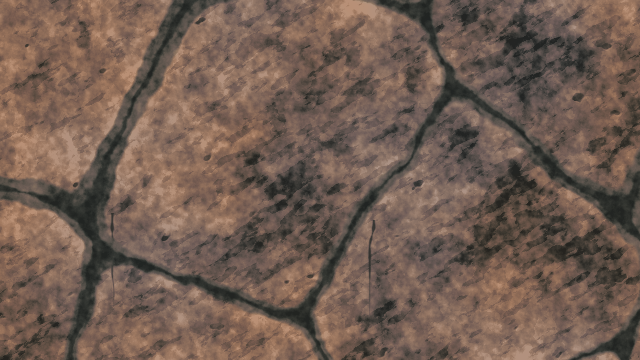
Reproduce this texture procedurally as a WebGL 2 fragment shader.

```glsl
#version 300 es
precision highp float;

uniform vec2 u_resolution;
out vec4 fragColor;

const vec2 STONE_SIZE = vec2(0.86, 0.60);
const float STONE_ANGLE = 0.52;
const float STONE_JITTER = 0.5;
const float CORNER_SHARPNESS = 42.0;
const float JOINT_WIDTH = 0.021;
const float PIT_SPACING = 0.12;
const float PIT_CHANCE = 0.28;
const vec2 CRACK_SPACING = vec2(0.74, 0.62);
const float TONE_STEP = 0.72;
const vec3 TONES[7] = vec3[7](
    vec3(0.14, 0.14, 0.13), vec3(0.23, 0.22, 0.20), vec3(0.36, 0.31, 0.28),
    vec3(0.45, 0.36, 0.33), vec3(0.53, 0.42, 0.36), vec3(0.61, 0.48, 0.40),
    vec3(0.70, 0.57, 0.49));

vec2 hash2(vec2 p) {
    vec3 q = fract(p.xyx * vec3(0.1031, 0.1030, 0.0973));
    q += dot(q, q.yzx + 33.33);
    return fract((q.xx + q.yz) * q.zy);
}

mat2 rotation(float a) {
    return mat2(cos(a), -sin(a), sin(a), cos(a));
}

float noise(vec2 p) {
    vec2 i = floor(p), f = fract(p);
    f = f * f * (3.0 - 2.0 * f);
    float low = mix(hash2(i).x, hash2(i + vec2(1, 0)).x, f.x);
    float high = mix(hash2(i + vec2(0, 1)).x, hash2(i + vec2(1, 1)).x, f.x);
    return mix(low, high, f.y);
}

// Layered noise, scaled to zero mean and roughly unit deviation
float fbm(vec2 p) {
    float sum = 0.0, amp = 0.5;
    for (int i = 0; i < 5; i++) {
        sum += amp * (noise(p) - 0.5);
        p = rotation(0.6) * p * 2.03 + 17.3;
        amp *= 0.5;
    }
    return sum / 0.115;
}

vec2 stoneSite(vec2 cell) {
    float stagger = 0.5 * mod(cell.y, 2.0);
    vec2 jitter = (hash2(cell + 41.0) - 0.5) * STONE_JITTER;
    return (cell + 0.5 + vec2(stagger, 0.0) + jitter) * STONE_SIZE;
}

// x: rounded distance to the stone's border, y: stone hash, zw: border normal
vec4 stones(vec2 p) {
    vec2 base = floor(p / STONE_SIZE), home = base, site = p;
    float nearest = 1e3;
    for (int k = 0; k < 25; k++) {
        vec2 cell = base + vec2(k % 5 - 2, k / 5 - 2);
        vec2 s = stoneSite(cell);
        float d = distance(p, s);
        if (d < nearest) { nearest = d; home = cell; site = s; }
    }
    float sum = 0.0, border = 1e3;
    vec2 normal = vec2(0, 1);
    for (int k = 0; k < 25; k++) {
        vec2 s = stoneSite(base + vec2(k % 5 - 2, k / 5 - 2));
        vec2 gap = s - site;
        if (dot(gap, gap) < 1e-5) continue;
        float d = dot(0.5 * (s + site) - p, normalize(gap));
        sum += exp(-CORNER_SHARPNESS * d);
        if (d < border) { border = d; normal = normalize(gap); }
    }
    return vec4(-log(sum) / CORNER_SHARPNESS, hash2(home + 7.0).y, normal);
}

// Scattered chipped hollows
float pits(vec2 p, float px) {
    vec2 base = floor(p / PIT_SPACING);
    float cover = 0.0;
    for (int k = 0; k < 9; k++) {
        vec2 cell = base + vec2(k % 3 - 1, k / 3 - 1);
        vec2 h = hash2(cell + 91.0), r = hash2(cell + 153.0);
        if (r.x > PIT_CHANCE) continue;
        vec2 q = rotation(0.9 * h.x) * (p - (cell + h) * PIT_SPACING);
        float radius = mix(0.005, 0.017, r.y * r.y);
        float d = length(q * vec2(0.75, 1.4)) - radius * (0.4 + noise(p * 95.0));
        cover = max(cover, smoothstep(px, -px, d));
    }
    return cover;
}

// Thin upright cracks tapering downwards
float cracks(vec2 p, float px) {
    vec2 cell = floor(p / CRACK_SPACING), h = hash2(cell + 211.0);
    vec2 q = p - (cell + mix(vec2(0.3), vec2(0.7), h)) * CRACK_SPACING;
    float along = q.y / 0.26 + 0.5;
    float width = 0.0045 * along * (0.4 + noise(vec2(3.0, p.y * 60.0)));
    float d = abs(q.x + 0.012 * (noise(vec2(h.x * 50.0, p.y * 16.0)) - 0.5)) - width;
    float inside = step(0.0, along) * step(along, 1.0) * step(h.y, 0.55);
    return inside * smoothstep(px, -px, d);
}

vec3 toneColor(float z) {
    float x = clamp(z / TONE_STEP + 3.57, 0.0, 5.999);
    int i = int(x);
    return mix(TONES[i], TONES[i + 1], fract(x));
}

void main() {
    float px = 1.0 / u_resolution.y;
    vec2 p = gl_FragCoord.xy * px;

    // Wobbly stone outlines
    vec2 warp = 0.012 * vec2(fbm(p * 3.0), fbm(p * 3.0 + 50.0));
    warp += 0.0025 * vec2(fbm(p * 22.0 + 9.0), fbm(p * 22.0 + 70.0));
    vec4 stone = stones(rotation(STONE_ANGLE) * (p + warp) + vec2(0.35, 0.2));
    float d = stone.x;

    // Weathered faces: broad patches, mottling, grain and slanted dark scuffs
    float broad = fbm(p * 2.3 + 4.0), mottle = fbm(p * 13.0 + 20.0);
    float grain = fbm(p * 62.0 + 31.0);
    float z = 0.15 + 0.5 * broad + 0.38 * mottle + 0.34 * grain + 0.5 * (stone.y - 0.5);
    z += 0.55 * smoothstep(0.5, 0.9, fbm(p * 34.0 + 60.0) + 0.35 * broad);
    float scuff = fbm(rotation(0.55) * p * vec2(18.0, 48.0) + 80.0);
    z -= 0.9 * smoothstep(0.9, 1.4, scuff - 0.5 * broad);
    z -= 1.5 * smoothstep(1.4, 2.3, fbm(p * 2.6 + 120.0) + 0.15 * mottle);

    // Worn pale rims
    float rim = smoothstep(0.064, 0.042, d + 0.008 * mottle);
    float lit = 0.65 + 0.35 * dot(stone.zw, normalize(vec2(0.5, 0.8)));
    z += rim * lit * (0.55 + 0.6 * smoothstep(-0.6, 0.6, fbm(p * 6.0 + 140.0)));

    // Pits with light lips, and cracks
    float pit = pits(p, px);
    z += 0.6 * pits(p + vec2(-0.003, 0.004), px) * (1.0 - pit);
    z = mix(z, -1.8 + 0.3 * grain, 0.85 * pit);
    z = mix(z, -2.2, 0.9 * cracks(p, px));

    // Gritty joints with a dark core
    float width = JOINT_WIDTH * (1.0 + 0.3 * fbm(p * 2.0 + 170.0));
    float joint = smoothstep(width + 0.006 + px, width - 0.003, d);
    float core = smoothstep(0.010 + px, 0.003, d + 0.002 * mottle);
    float grit = -1.15 + 0.3 * grain + 0.3 * mottle;
    z = mix(z, mix(grit, -2.25 + 0.2 * grain, core), joint);

    // Drifting warm and cool tints
    float warmth = clamp(fbm(p * 3.4 + 200.0), -1.6, 1.6) * (1.0 - 0.7 * joint);
    vec3 color = toneColor(z) * (1.0 + warmth * vec3(0.025, -0.005, -0.04));
    color = mix(color, color * vec3(0.94, 1.02, 1.03), joint);
    fragColor = vec4(color, 1.0);
}
```
